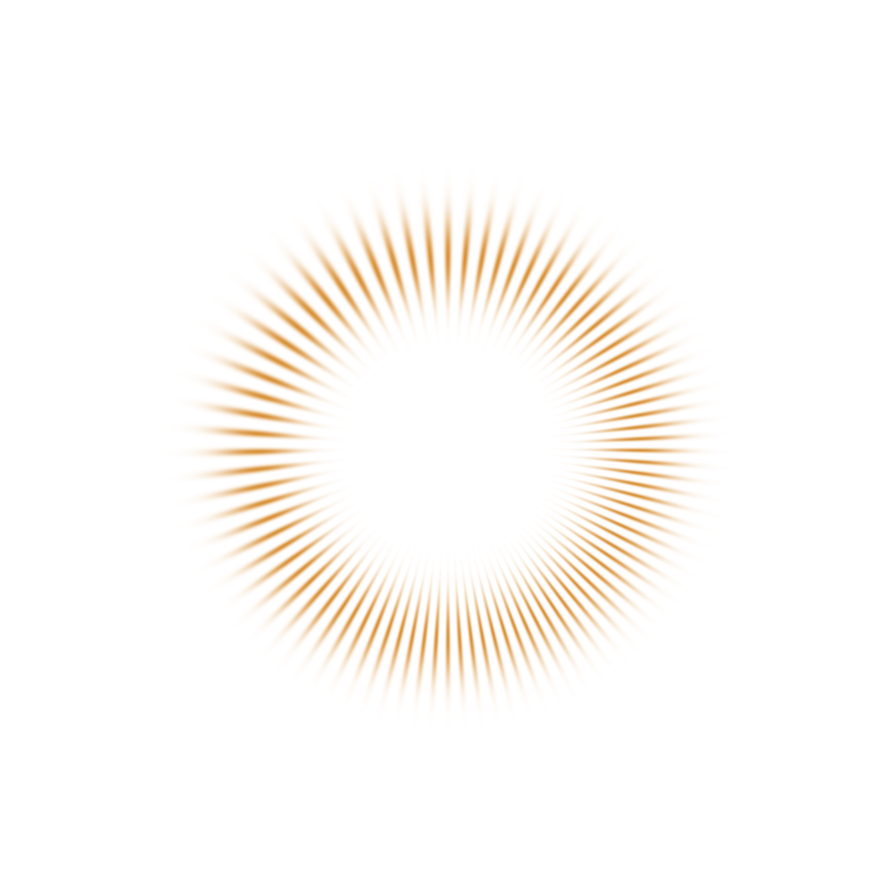
A Shadertoy shader for this background:

```glsl
// A ring of fine amber rays on white, packed more tightly toward the lower right.

// Soft radial rays whose angular density varies smoothly around the turn.
float rays(float angle) {
    float phase = 86.0 * angle + 18.85 * sin(angle) + 17.0 * cos(angle) + 3.14159;
    return pow(0.5 + 0.5 * cos(phase), 3.0);
}

// Glow that peaks on a circle and fades both inward and outward.
float ringGlow(float radius) {
    float offset = (radius - 0.213) / 0.043;
    return exp(-offset * offset);
}

void mainImage(out vec4 fragColor, in vec2 fragCoord) {
    // Centred coordinates, one unit across the shorter side
    vec2 p = (fragCoord - 0.5 * iResolution.xy) / min(iResolution.x, iResolution.y);
    float radius = length(p);
    float angle = atan(p.y, p.x + 1e-6);

    // Amber rays over a white ground
    vec3 amber = vec3(0.85, 0.57, 0.22);
    float coverage = rays(angle) * ringGlow(radius);
    fragColor = vec4(mix(vec3(1.0), amber, coverage), 1.0);
}
```
